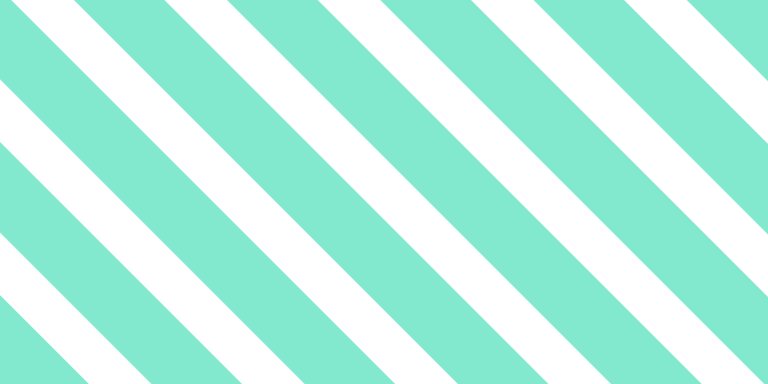
Reproduce this pattern procedurally as a WebGL 2 fragment shader.

```glsl
#version 300 es
precision highp float;

// Lengths are fractions of the canvas height, measured along the top edge
#define STRIPE_PERIOD 0.399
#define WHITE_WIDTH 0.163
#define WHITE_CENTER 0.1108
#define EDGE_PIXELS 1.2
#define MINT vec3(0.51, 0.914, 0.812)
#define WHITE vec3(1.0)

uniform vec2 u_resolution;
out vec4 fragColor;

// Signed distance to the nearest white diagonal band, negative inside
float bandDistance(vec2 p) {
    float across = p.x + p.y - 1.0 - WHITE_CENTER;
    float offset = (fract(across / STRIPE_PERIOD + 0.5) - 0.5) * STRIPE_PERIOD;
    return (abs(offset) - 0.5 * WHITE_WIDTH) * inversesqrt(2.0);
}

void main() {
    vec2 p = gl_FragCoord.xy / u_resolution.y;

    // Blend over about one pixel at each edge
    float edge = EDGE_PIXELS / u_resolution.y;
    float mintCover = clamp(bandDistance(p) / edge + 0.5, 0.0, 1.0);

    fragColor = vec4(mix(WHITE, MINT, mintCover), 1.0);
}
```
